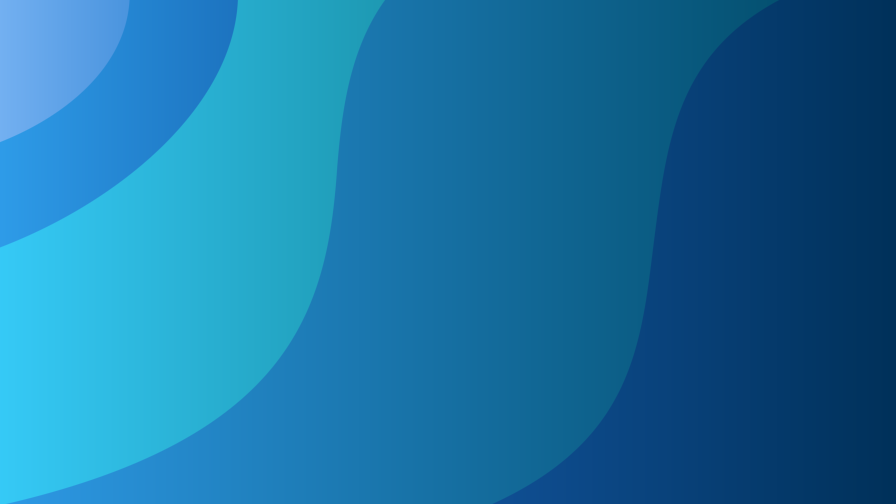
Reproduce this background procedurally as a WebGL 2 fragment shader.

```glsl
#version 300 es
precision highp float;

uniform vec2 u_resolution;
out vec4 fragColor;

vec2 bezier(vec2 a, vec2 b, vec2 c, vec2 d, float t) {
  float s = 1.0 - t;
  return s * s * s * a + 3.0 * s * t * (s * b + t * c) + t * t * t * d;
}

vec2 bezierTangent(vec2 a, vec2 b, vec2 c, vec2 d, float t) {
  float s = 1.0 - t;
  return s * s * (b - a) + 2.0 * s * t * (c - b) + t * t * (d - c);
}

// Signed distance to a descending curve, negative on its left side.
float curveDistance(vec2 p, vec2 a, vec2 b, vec2 c, vec2 d) {
  float low = 0.0;
  float high = 1.0;
  for (int i = 0; i < 14; i++) {
    float mid = 0.5 * (low + high);
    if (bezier(a, b, c, d, mid).y > p.y) low = mid;
    else high = mid;
  }
  float t = 0.5 * (low + high);
  vec2 tangent = bezierTangent(a, b, c, d, t);
  vec2 offset = p - bezier(a, b, c, d, t);
  return dot(offset, normalize(vec2(-tangent.y, tangent.x)));
}

// Coverage of the area left of a curve.
float leftOf(float dist, float pixel) {
  return 1.0 - smoothstep(-0.75 * pixel, 0.75 * pixel, dist);
}

vec3 ramp(vec3 leftColor, vec3 rightColor, float start, float end, float x) {
  return mix(leftColor, rightColor, clamp((x - start) / (end - start), 0.0, 1.0));
}

void main() {
  vec2 p = gl_FragCoord.xy / u_resolution.y;
  float pixel = 1.0 / u_resolution.y;

  // Each layer has its own horizontal gradient.
  vec3 navy = ramp(vec3(0.06, 0.31, 0.58), vec3(0.0, 0.19, 0.35), 0.977, 1.778, p.x);
  vec3 ocean = ramp(vec3(0.18, 0.60, 0.90), vec3(0.015, 0.315, 0.44), 0.0, 1.546, p.x);
  vec3 cyan = ramp(vec3(0.21, 0.79, 0.965), vec3(0.115, 0.60, 0.70), 0.0, 0.764, p.x);
  vec3 azure = ramp(vec3(0.18, 0.61, 0.91), vec3(0.11, 0.45, 0.75), 0.0, 0.472, p.x);
  vec3 sky = ramp(vec3(0.45, 0.69, 0.945), vec3(0.29, 0.58, 0.87), 0.0, 0.257, p.x);

  // The two long waves are each joined from an upper and a lower curve.
  vec2 outerJoint = vec2(1.296, 0.509);
  float outerWave = p.y > outerJoint.y
    ? curveDistance(p, vec2(1.546, 1.0), vec2(1.338, 0.889), vec2(1.322, 0.711), outerJoint)
    : curveDistance(p, outerJoint, vec2(1.271, 0.306), vec2(1.250, 0.125), vec2(0.977, 0.0));

  vec2 innerJoint = vec2(0.669, 0.667);
  float innerWave = p.y > innerJoint.y
    ? curveDistance(p, vec2(0.764, 1.0), vec2(0.694, 0.903), vec2(0.678, 0.780), innerJoint)
    : curveDistance(p, innerJoint, vec2(0.650, 0.387), vec2(0.579, 0.132), vec2(0.012, 0.0));

  // Rounded corner bands.
  float largeCorner = curveDistance(p, vec2(0.472, 1.0), vec2(0.463, 0.792),
                                    vec2(0.243, 0.602), vec2(0.0, 0.509));
  float smallCorner = curveDistance(p, vec2(0.257, 1.0), vec2(0.250, 0.873),
                                    vec2(0.139, 0.773), vec2(0.0, 0.718));

  // Stack from the far right toward the upper left corner.
  vec3 color = mix(navy, ocean, leftOf(outerWave, pixel));
  color = mix(color, cyan, leftOf(innerWave, pixel));
  color = mix(color, azure, leftOf(largeCorner, pixel));
  color = mix(color, sky, leftOf(smallCorner, pixel));
  fragColor = vec4(color, 1.0);
}
```
